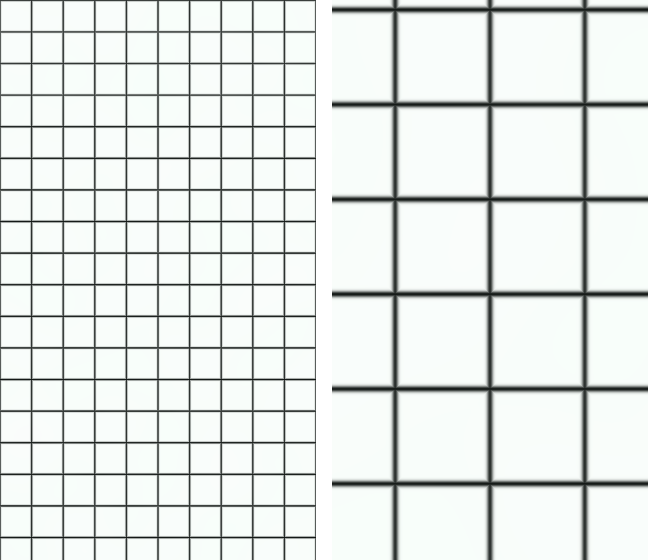
Left: the whole. Right: its middle third, enlarged.
Reproduce this pattern procedurally as a WebGL 1 fragment shader.

```glsl
precision highp float;
// Square grid paper: ten cells across and almost eighteen down, ruled from the top left.
// Distance to the nearest rule feeds a bell profile, so the dark lines bleed softly into
// a pale green-white sheet; gradient noise tints the paper and varies the ink.

uniform vec2 u_resolution;

vec2 hashGradient(vec2 corner) {
  vec2 p = vec2(dot(corner, vec2(127.1, 311.7)), dot(corner, vec2(269.5, 183.3)));
  return 2.0 * fract(sin(p) * 43758.5) - 1.0;
}

float gradientNoise(vec2 p) {
  vec2 cell = floor(p);
  vec2 f = fract(p);
  vec2 fade = f * f * f * (f * (f * 6.0 - 15.0) + 10.0);
  float a = dot(hashGradient(cell), f);
  float b = dot(hashGradient(cell + vec2(1.0, 0.0)), f - vec2(1.0, 0.0));
  float c = dot(hashGradient(cell + vec2(0.0, 1.0)), f - vec2(0.0, 1.0));
  float d = dot(hashGradient(cell + 1.0), f - 1.0);
  return mix(mix(a, b, fade.x), mix(c, d, fade.x), fade.y);
}

// Ink density of the vertical (x) and horizontal (y) rules, at least a pixel wide
vec2 ruleDensity(vec2 grid, float pixel) {
  vec2 distanceToRule = abs(fract(grid + 0.5) - 0.5);
  vec2 spread = distanceToRule / max(0.0222, 0.5 * pixel);
  return exp(-0.5 * spread * spread);
}

void main() {
  // Grid units: one cell is a tenth of the canvas width, y runs down from the top
  float pixel = 10.0 / u_resolution.x;
  vec2 grid = vec2(gl_FragCoord.x, u_resolution.y - gl_FragCoord.y) * pixel;
  grid.y -= 0.01;

  // Paper with faint green and pink drifts
  float tint = gradientNoise(grid * 0.45 + 7.3);
  vec3 paper = vec3(0.975, 0.993, 0.982) + tint * vec3(0.010, -0.006, 0.005);

  // Horizontal rules are heavier, except for the paler first few at the top
  float rowWeight = mix(0.86, 0.99, smoothstep(3.3, 3.8, grid.y));
  vec2 rules = ruleDensity(grid, pixel) * vec2(0.90, rowWeight);

  // Crossing rules merge into one layer of slightly uneven ink
  float ink = max(rules.x, rules.y) * (1.0 + 0.05 * gradientNoise(grid * 0.8));

  gl_FragColor = vec4(mix(paper, vec3(0.075, 0.095, 0.085), min(ink, 1.0)), 1.0);
}
```
